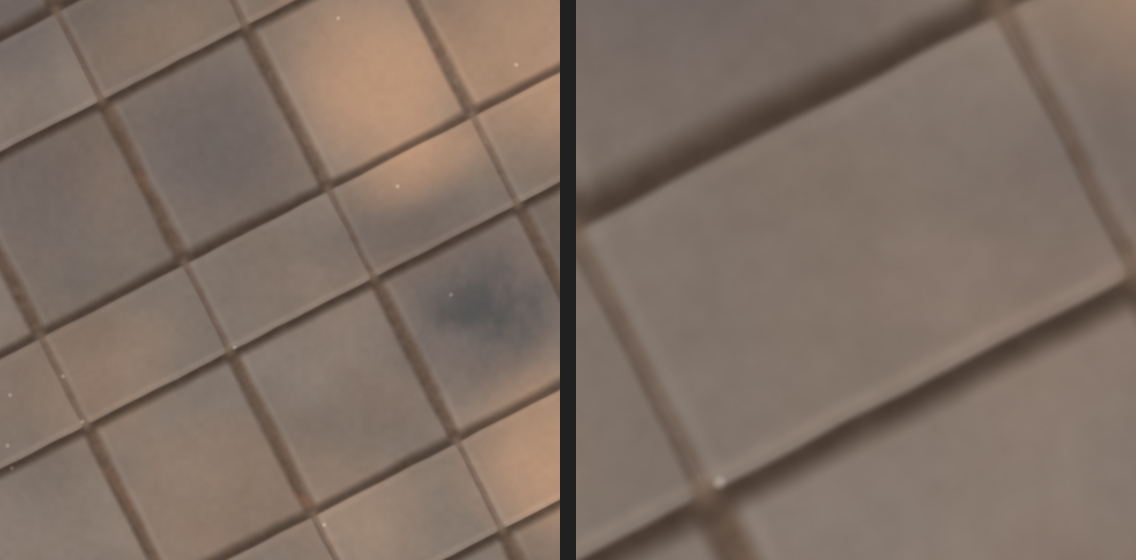
Left: the whole. Right: its middle third, enlarged.
Reproduce this texture procedurally as a WebGL 1 fragment shader.

```glsl
precision highp float;
// Worn clay paving seen at a slant: rows of large and half-height tiles alternate.
// A rotated grid gives signed distances to the joints, which are shaded as soft
// grooves with lit lips; noise and broad glows add stains, dirt and warm light.
uniform vec2 u_resolution;

float hash(vec2 p) {
  vec3 q = fract(p.xyx * 0.1031);
  q += dot(q, q.yzx + 33.33);
  return fract((q.x + q.y) * q.z);
}

float noise(vec2 p) {
  vec2 i = floor(p), f = fract(p);
  f = f * f * (3.0 - 2.0 * f);
  return mix(mix(hash(i), hash(i + vec2(1, 0)), f.x),
             mix(hash(i + vec2(0, 1)), hash(i + vec2(1, 1)), f.x), f.y);
}

float fbm(vec2 p) {
  float sum = 0.0, amp = 0.5;
  for (int i = 0; i < 4; i++) {
    sum += amp * noise(p);
    p = mat2(1.6, 1.2, -1.2, 1.6) * p + 17.3;
    amp *= 0.5;
  }
  return sum;
}

// Soft spot of light or stain, turned to lie along the rows
float glow(vec2 p, vec2 center, vec2 radius) {
  vec2 q = mat2(0.891, -0.454, 0.454, 0.891) * (p - center) / radius;
  return exp(-pow(dot(q, q), 1.5));
}

// Soft line at distance zero
float band(float d, float width) {
  return exp(-d * d / (width * width));
}

void main() {
  vec2 p = gl_FragCoord.xy / u_resolution;

  // Slanted grid: x runs along the rows, y runs down across them
  vec2 size = vec2(0.2887, 0.5046);
  vec2 d = p - vec2(0.3294, 0.5312);
  vec2 g = vec2(dot(d, vec2(0.891, 0.454)), dot(d, vec2(0.456, -0.890)));
  g += 0.002 * (vec2(noise(p * 22.0), noise(p * 22.0 + 40.0)) - 0.5);
  vec2 cell = floor(g / size);
  vec2 local = g - cell * size;
  vec2 tile = vec2(cell.x, 2.0 * cell.y + step(0.1794, local.y));
  float large = smoothstep(0.172, 0.187, local.y) * (1.0 - smoothstep(0.490, 0.5046, local.y));

  // Signed distances to column joints, wide row joints and sharp row joints
  float column = local.x - size.x * step(0.5 * size.x, local.x);
  float wide = local.y - size.y * step(0.5 * size.y, local.y);
  float sharp = local.y - 0.1794;

  // Tile faces: tint per tile, cloudy stains and grain
  float cloud = fbm(p * 6.0 + tile * 3.7);
  float grain = fbm(p * 75.0);
  vec3 color = vec3(0.505, 0.45, 0.41);
  color += 0.04 * (hash(tile + 50.0) - 0.5) + 0.10 * (cloud - 0.47);
  color += vec3(0.07, 0.015, -0.015) * (fbm(p * 6.0 + 60.0) - 0.44);
  float cool = glow(p, vec2(0.38, 0.75), vec2(0.15, 0.16)) + glow(p, vec2(0.86, 0.45), vec2(0.15, 0.16))
             + 0.8 * glow(p, vec2(0.07, 0.65), vec2(0.13)) + glow(p, vec2(0.0, 1.0), vec2(0.14))
             + 0.6 * glow(p, vec2(0.69, 0.61), vec2(0.13, 0.06));
  color = mix(color, vec3(0.40, 0.365, 0.36), 0.65 * min(cool, 1.0));
  float warm = glow(p, vec2(0.665, 0.865), vec2(0.15, 0.16)) + 0.85 * glow(p, vec2(0.98, 0.90), vec2(0.18))
             + 0.65 * glow(p, vec2(0.75, 0.70), vec2(0.13, 0.06)) + glow(p, vec2(0.99, 0.19), vec2(0.15))
             + 0.4 * glow(p, vec2(0.65, 0.07), vec2(0.12)) + 0.3 * glow(p, vec2(0.38, 0.12), vec2(0.14))
             + 0.25 * glow(p, vec2(0.19, 0.33), vec2(0.16, 0.10)) + 0.2 * glow(p, vec2(0.3, 0.95), vec2(0.14, 0.07));
  warm = min(warm * (0.7 + 0.5 * cloud), 1.0);
  color = mix(color, vec3(0.745, 0.59, 0.475), 0.9 * warm);

  // Mottled sooty smudge
  float soot = glow(p, vec2(0.86, 0.43), vec2(0.13, 0.09));
  color = mix(color, vec3(0.31, 0.315, 0.315), 0.75 * soot * smoothstep(0.25, 0.7, fbm(p * vec2(17.0, 11.0))));
  color += 0.03 * (grain - 0.47);

  // Column joints: broad beside large tiles, thin beside half tiles
  float wear = noise(p * 9.0 + 20.0);
  float halfWidth = mix(0.008, 0.016, large) * (0.8 + 0.35 * wear);
  float groove = 1.0 - smoothstep(0.3 * halfWidth, 1.2 * halfWidth, abs(column));
  vec3 dirt = mix(vec3(0.34, 0.275, 0.235), vec3(0.43, 0.35, 0.295), smoothstep(-halfWidth, halfWidth, column));
  float rust = large * smoothstep(0.52, 0.78, fbm(p * 11.0 + 8.0));
  dirt = mix(dirt, vec3(0.53, 0.36, 0.25), 0.6 * rust) + 0.08 * (grain - 0.47);
  dirt *= 1.0 + 0.25 * warm;
  color = mix(color, dirt, groove * mix(0.55, 0.88, large));
  color += 0.02 * band(column - halfWidth - 0.004, 0.005);

  // Row joints: wide ones darken downward, sharp ones fade downward
  float reach = mix(0.019, 0.031, noise(p * 5.0 + 3.0)) * (1.0 - 0.35 * warm);
  float slope = smoothstep(-reach, -0.002, wide) * (1.0 - smoothstep(0.0, 0.007, wide));
  float cut = smoothstep(-0.004, 0.002, sharp) * (1.0 - smoothstep(0.003, 0.023, sharp));
  vec3 shade = vec3(0.27, 0.215, 0.18) * (1.0 + 0.35 * warm) + 0.05 * (grain - 0.47);
  color = mix(color, shade, max(0.85 * slope, 0.9 * cut));
  color += vec3(0.04, 0.036, 0.032) * (band(sharp + 0.009, 0.005) + 0.5 * band(wide - 0.011, 0.005));

  // Pale mortar where the joints cross
  float row = min(abs(wide), abs(sharp));
  float knot = band(length(vec2(column, row)), 0.010);
  color = mix(color, vec3(0.49, 0.41, 0.35) * (1.0 + 0.25 * warm), 0.65 * knot);

  // Sparse pale grit
  vec2 grit = floor(p * 22.0);
  vec2 spot = 0.2 + 0.6 * vec2(hash(grit + 5.0), hash(grit + 71.0));
  float chip = 1.0 - smoothstep(0.02, 0.13, length(fract(p * 22.0) - spot));
  color += 0.12 * chip * step(0.98, hash(grit + 130.0));

  gl_FragColor = vec4(clamp(color, 0.0, 1.0), 1.0);
}
```
